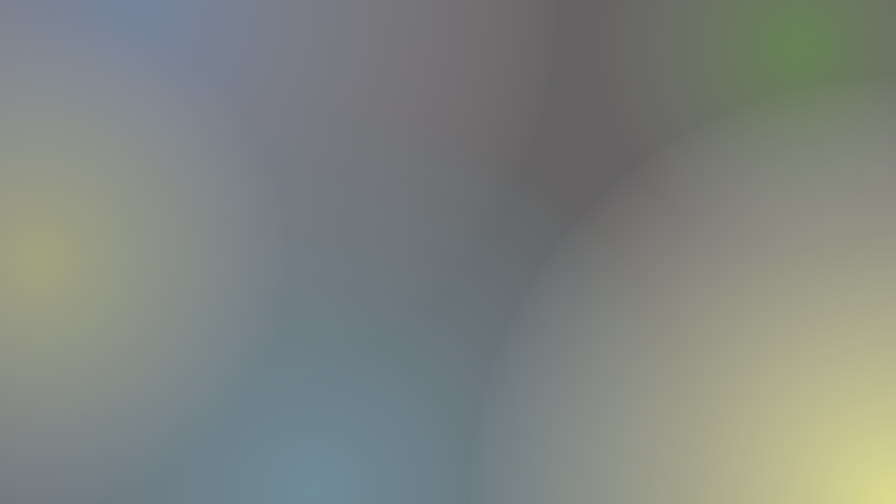
Reproduce this background procedurally as a Shadertoy shader.

```glsl
#define FALLOFF 0.8
#define SHADE_DARK vec3(0.395, 0.39, 0.39)
#define SHADE_LEFT vec3(0.45, 0.45, 0.47)
#define SKY_BLUE vec3(0.455, 0.515, 0.61)
#define LAKE_BLUE vec3(0.44, 0.55, 0.60)
#define LEAF_GREEN vec3(0.40, 0.51, 0.33)
#define OLIVE_YELLOW vec3(0.63, 0.64, 0.49)
#define SUN_YELLOW vec3(0.87, 0.86, 0.56)

// Lays a round glow over the base: core colour inside, rim colour outside
vec3 addGlow(vec3 base, vec2 p, vec2 center, float radius, vec3 core, vec3 rim) {
    float strength = clamp(1.0 - distance(p, center) / radius, 0.0, 1.0);
    return mix(base, mix(rim, core, strength), pow(strength, FALLOFF));
}

void mainImage(out vec4 fragColor, in vec2 fragCoord) {
    // Canvas heights, with the right border at x = aspect
    vec2 p = fragCoord / iResolution.y;
    float aspect = iResolution.x / iResolution.y;

    // Neutral backdrop, lighter on the left
    vec3 color = mix(SHADE_LEFT, SHADE_DARK, smoothstep(0.0, 0.7, p.x));

    // Cool glows
    color = addGlow(color, p, vec2(0.278, 1.0), 0.833, SKY_BLUE, vec3(0.60, 0.56, 0.56));
    color = addGlow(color, p, vec2(0.625, 0.028), 0.764, LAKE_BLUE, vec3(0.43, 0.50, 0.53));

    // Green spot
    color = addGlow(color, p, vec2(aspect - 0.192, 0.912), 0.405, LEAF_GREEN, vec3(0.48, 0.47, 0.45));

    // Warm glows
    color = addGlow(color, p, vec2(0.074, 0.486), 0.498, OLIVE_YELLOW, vec3(0.58, 0.60, 0.60));
    color = addGlow(color, p, vec2(aspect, 0.0), 0.85, SUN_YELLOW, vec3(0.75, 0.76, 0.74));

    fragColor = vec4(color, 1.0);
}
```
